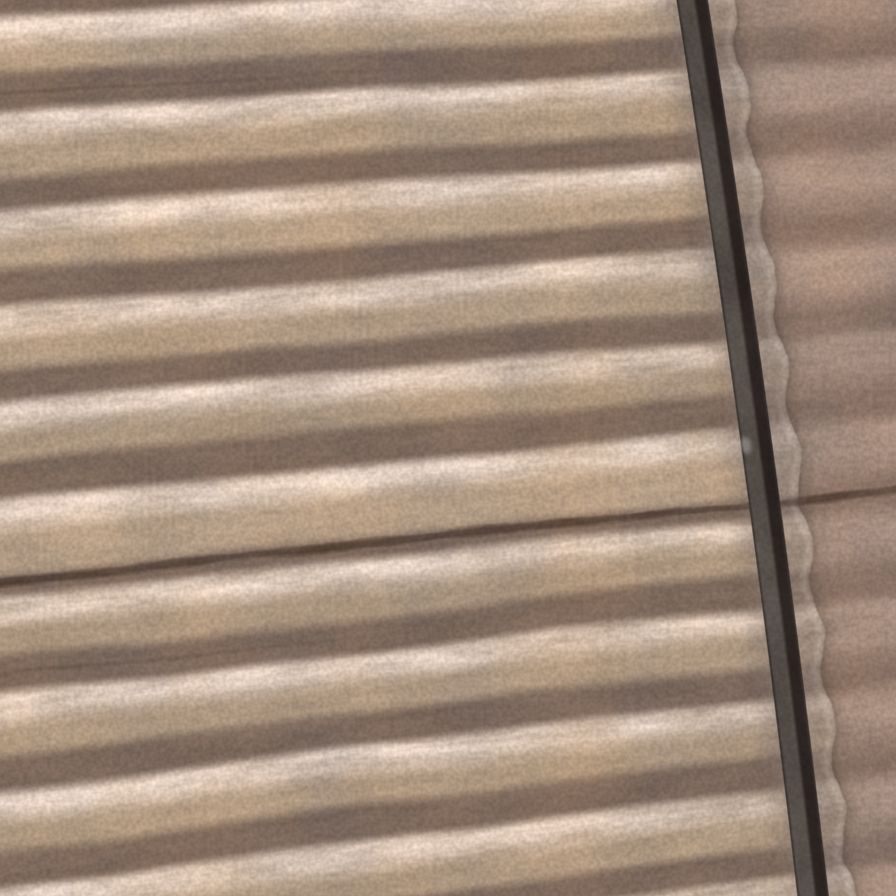
This texture is drawn by a Shadertoy shader. Its source:

```glsl
const vec3 HIGHLIGHT = vec3(0.88, 0.80, 0.74);
const vec3 TAN = vec3(0.68, 0.59, 0.50);
const vec3 GROOVE = vec3(0.49, 0.41, 0.36);
const vec3 SEAM = vec3(0.31, 0.24, 0.20);
const vec3 SIDE_LIGHT = vec3(0.67, 0.57, 0.51);
const vec3 SIDE_DARK = vec3(0.53, 0.44, 0.39);
const vec3 LIP = vec3(0.64, 0.57, 0.53);
const vec3 BAR_LIGHT = vec3(0.33, 0.30, 0.28);
const vec3 BAR_DARK = vec3(0.17, 0.14, 0.13);
const float SEAM_ROW = 4.0;
const float BAR_WIDTH = 0.035;

float hash(float n) {
    return fract(sin(n * 91.7 + 4.1) * 437.58);
}

vec2 gradient(vec2 cell) {
    float a = 6.2832 * fract(sin(dot(cell, vec2(127.1, 311.7))) * 43758.5);
    return vec2(cos(a), sin(a));
}

float noise(vec2 p) {
    vec2 i = floor(p), f = p - i;
    vec2 u = f * f * f * (f * (f * 6.0 - 15.0) + 10.0);
    vec2 e = vec2(0.0, 1.0);
    float low = mix(dot(gradient(i), f), dot(gradient(i + e.yx), f - e.yx), u.x);
    float high = mix(dot(gradient(i + e.xy), f - e.xy), dot(gradient(i + 1.0), f - 1.0), u.x);
    return mix(low, high, u.y);
}

float fbm(vec2 p) {
    float sum = 0.0, amp = 1.0;
    for (int i = 0; i < 4; i++) {
        sum += amp * noise(p);
        p = p * 2.03 + 17.3;
        amp *= 0.55;
    }
    return sum;
}

// Ridge count from the top; rows converge slightly to the right
float ridgeCoord(vec2 p) {
    float n = (p.y - 0.1263 + 0.0617 * p.x) / (0.1082 - 0.0085 * p.x);
    return n + 0.06 * noise(vec2(p.x * 4.0, n * 0.8));
}

// Lit upper edge, tan body and shaded groove of each ridge
vec3 corrugation(float n, float x, float streak) {
    float row = floor(n + 0.08), q = fract(n + 0.08);
    float seamRow = 1.0 - step(0.5, abs(row - SEAM_ROW));
    float shoulder = mix(0.57 + 0.1 * hash(row), 0.76, seamRow);
    float glow = 0.88 + 0.16 * hash(row + 20.0) - 0.22 * smoothstep(0.35, 0.8, x) + 0.4 * streak;
    vec3 crest = mix(TAN, HIGHLIGHT, clamp(glow, 0.0, 1.1));
    vec3 body = TAN * (0.98 + 0.07 * hash(row + 7.0));
    vec3 col = mix(GROOVE, crest, smoothstep(0.0, 0.15, q));
    col = mix(col, body, smoothstep(0.2, 0.5, q));
    col = mix(col, GROOVE, smoothstep(shoulder, shoulder + 0.17, q));
    // Faint second crease low in some grooves
    float crease = smoothstep(0.04, 0.0, abs(q - 0.88)) * step(0.6, hash(row + 3.0));
    return col * (1.0 - 0.1 * crease * smoothstep(0.6, 0.1, x));
}

// Flatter, duller sheet beyond the bar
vec3 sidePanel(float n) {
    float q = fract(n + 0.1);
    float light = smoothstep(0.0, 0.25, q) * (1.0 - smoothstep(0.4, 0.95, q));
    return mix(SIDE_DARK, SIDE_LIGHT, light * (0.8 + 0.3 * hash(floor(n + 0.1))));
}

float seamLine(float n, float width) {
    return 1.0 - smoothstep(0.2 * width, width, abs(n - SEAM_ROW - 0.83));
}

// Two-toned bar, s running from 0 to 1 across its width
vec3 barColor(float s, float y, float wear) {
    vec3 col = mix(BAR_LIGHT, BAR_DARK, smoothstep(0.5, 0.66, s));
    col *= 1.0 - 0.35 * smoothstep(0.12, 0.0, s);
    col += 0.05 * smoothstep(0.88, 1.0, s);
    float chip = smoothstep(0.014, 0.004, length(vec2((s - 0.15) * 0.05, y - 0.497)));
    return col * (1.0 + 0.25 * wear) + 0.18 * chip;
}

void mainImage(out vec4 fragColor, in vec2 fragCoord) {
    float px = 1.0 / iResolution.y;
    vec2 p = fragCoord * px;
    p.y = 1.0 - p.y;

    float n = ridgeCoord(p);
    float streak = fbm(vec2(p.x * 9.0, n * 5.0));
    float blotch = fbm(p * 7.0 + 31.0);
    float grain = noise(p * 230.0) + 0.7 * noise(p * 120.0 + 9.0);

    float barX = p.x - (0.755 + 0.135 * p.y + 0.02 * p.y * (1.0 - p.y));
    float scallop = 0.005 * sin(6.2832 * (n - 0.05)) + 0.003 * noise(vec2(n * 5.0, 2.0));
    float edge = barX - BAR_WIDTH - 0.026 - scallop;

    // Left sheet, with its cut lip showing past the bar
    vec3 sheet = corrugation(n, p.x, streak);
    sheet = mix(sheet, LIP, 0.55 * smoothstep(-0.03, 0.015, barX));
    sheet *= 1.0 - 0.1 * smoothstep(-0.04, 0.0, barX);
    sheet += 0.06 * smoothstep(0.008, 0.0, abs(edge + 0.006));

    // Right sheet, shaded beneath the lip
    vec3 side = sidePanel(n) * (1.0 - 0.22 * exp(-max(edge, 0.0) / 0.008));
    vec3 col = mix(sheet, side, smoothstep(-1.5 * px, 1.5 * px, edge));

    // Overlap seam and surface wear
    float seam = seamLine(n, 0.07 + 0.05 * streak);
    col = mix(col, SEAM, seam * clamp(0.75 + 0.5 * streak, 0.0, 1.0));
    col *= 1.0 + 0.07 * streak + 0.06 * blotch + 0.1 * grain;
    col += vec3(0.015, 0.0, -0.02) * blotch;

    // Bar in front
    float barMask = smoothstep(-px, px, barX) * smoothstep(-px, px, BAR_WIDTH - barX);
    vec3 bar = barColor(barX / BAR_WIDTH, p.y, blotch + 0.4 * grain);
    col = mix(col, bar, barMask);
    fragColor = vec4(clamp(col, 0.0, 1.0), 1.0);
}
```
